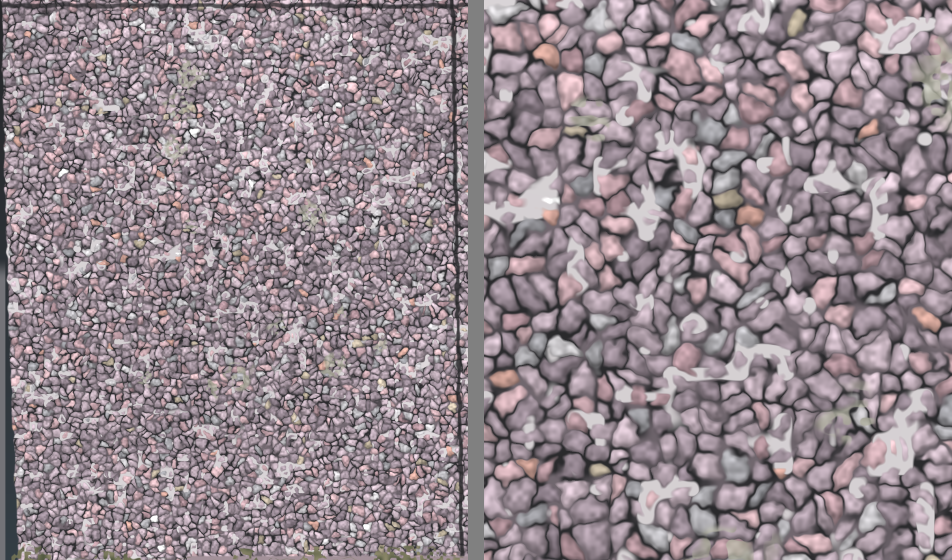
Left, the full canvas; right, a detail of the centre.
This texture is drawn by a WebGL 2 fragment shader. Its source:

```glsl
#version 300 es
precision highp float;
// Exposed-aggregate paving slab: packed mauve pebbles, pale mortar, lichen and dark joints.

uniform vec2 u_resolution;
out vec4 outColor;

const float STONES_PER_HEIGHT = 74.0;
const vec3 GAP_DEEP = vec3(0.17, 0.17, 0.18);
const vec3 GAP_SHALLOW = vec3(0.46, 0.42, 0.45);
const vec3 MORTAR = vec3(0.87, 0.85, 0.86);
const vec3 JOINT = vec3(0.15, 0.15, 0.16);

struct Stone { vec2 id; vec2 offset; float border; };

float hash(vec2 p, float seed) {
    vec3 q = fract(vec3(p.xyx + seed * 7.13) * vec3(0.1031, 0.1030, 0.0973));
    q += dot(q, q.yzx + 33.33);
    return fract((q.x + q.y) * q.z);
}

vec2 hash2(vec2 p, float seed) {
    return vec2(hash(p, seed), hash(p, seed + 5.0));
}

float noise(vec2 p, float seed) {
    vec2 i = floor(p), f = fract(p);
    f = f * f * (3.0 - 2.0 * f);
    float low = mix(hash(i, seed), hash(i + vec2(1, 0), seed), f.x);
    float high = mix(hash(i + vec2(0, 1), seed), hash(i + vec2(1, 1), seed), f.x);
    return mix(low, high, f.y);
}

vec2 cellPoint(vec2 cell) {
    return 0.08 + 0.84 * hash2(cell, 1.0);
}

// Voronoi cell with a softened border distance, giving rounded corners
Stone findStone(vec2 p) {
    vec2 cell = floor(p), f = fract(p), nearest = vec2(0), toNearest = vec2(0);
    float best = 9.0;
    for (int y = -1; y <= 1; y++)
    for (int x = -1; x <= 1; x++) {
        vec2 g = vec2(x, y);
        vec2 r = g + cellPoint(cell + g) - f;
        if (dot(r, r) < best) { best = dot(r, r); nearest = g; toNearest = r; }
    }
    float sum = 0.0;
    for (int y = -2; y <= 2; y++)
    for (int x = -2; x <= 2; x++) {
        if (x == 0 && y == 0) continue;
        vec2 g = nearest + vec2(x, y);
        vec2 r = g + cellPoint(cell + g) - f;
        sum += exp(-16.0 * dot(0.5 * (toNearest + r), normalize(r - toNearest)));
    }
    return Stone(cell + nearest, -toNearest, -log(sum) / 16.0);
}

vec3 stoneColor(vec2 id) {
    float kind = hash(id, 2.0), tone = hash(id, 3.0);
    vec3 c = mix(vec3(0.51, 0.46, 0.50), vec3(0.73, 0.66, 0.70), tone);
    if (kind > 0.72) c = mix(vec3(0.61, 0.50, 0.53), vec3(0.78, 0.66, 0.68), tone);
    if (kind > 0.88) c = mix(vec3(0.54, 0.54, 0.56), vec3(0.75, 0.74, 0.75), tone);
    if (kind > 0.97) c = mix(vec3(0.60, 0.56, 0.49), vec3(0.74, 0.69, 0.62), tone);
    if (kind > 0.985) c = vec3(0.74, 0.58, 0.54);
    if (kind > 0.998) c = vec3(0.93);
    return c;
}

// Ragged lichen colonies scattered over the middle of the slab
float lichenMask(vec2 p, float aspect) {
    float mask = 0.0;
    for (int i = 0; i < 12; i++) {
        vec2 key = vec2(i, 3 * i);
        vec2 center = mix(vec2(0.3 * aspect, 0.22), vec2(0.82 * aspect, 0.92), hash2(key, 11.0));
        float radius = mix(0.010, 0.030, hash(key, 12.0));
        float ragged = 0.022 * (noise(p * 75.0, 13.0) - 0.5);
        mask = max(mask, 1.0 - smoothstep(0.6, 1.1, (length(p - center) + ragged) / radius));
    }
    return mask * smoothstep(0.4, 0.58, noise(p * 190.0, 14.0));
}

vec3 pebbles(vec2 p, float aspect) {
    vec2 warp = vec2(noise(p * 60.0, 21.0), noise(p * 60.0, 22.0)) - 0.5;
    vec2 rough = vec2(noise(p * 230.0, 28.0), noise(p * 230.0, 29.0)) - 0.5;
    Stone s = findStone(p * STONES_PER_HEIGHT + 0.8 * warp + 0.22 * rough);
    // Small flecks of mortar, gathered in loose drifts
    float drift = noise(p * 13.0, 30.0);
    float fleck = smoothstep(0.72, 0.82, noise(p * 72.0, 23.0) + 0.24 * (drift - 0.5));
    float inset = 0.08 * hash(s.id, 4.0) - 0.035 + 0.12 * fleck;
    float cover = smoothstep(-0.02, 0.12, s.border - inset);
    // Light falls from above, so the lower flank of each stone is shaded
    float light = 0.93 + 0.32 * dot(s.offset, vec2(-0.4, 0.9));
    light += 0.26 * smoothstep(0.08, 0.32, s.border);
    light += 0.34 * (noise(p * 300.0, 24.0) - 0.5);
    vec3 gap = mix(GAP_DEEP, GAP_SHALLOW, smoothstep(0.3, 0.8, noise(p * 100.0, 25.0)));
    gap = mix(gap, MORTAR, fleck);
    vec3 c = mix(gap, stoneColor(s.id) * light, cover);
    vec3 lichen = mix(vec3(0.60, 0.60, 0.52), vec3(0.84, 0.84, 0.78), noise(p * 210.0, 26.0));
    c = mix(c, lichen, 0.75 * lichenMask(p, aspect));
    return c * (0.99 + 0.08 * (noise(p * 4.0, 27.0) - 0.5));
}

float band(float d, float halfWidth) {
    return 1.0 - smoothstep(halfWidth - 0.002, halfWidth + 0.002, abs(d));
}

vec3 paving(vec2 p, float aspect) {
    vec2 uv = vec2(p.x / aspect, p.y);
    float wobble = 0.006 * (noise(p * 80.0, 31.0) - 0.5);
    vec3 c = pebbles(p, aspect);
    // Joints along the right and top sides
    c = mix(c, JOINT, 0.85 * band(uv.x - mix(0.987, 0.967, uv.y) + wobble, 0.004));
    c = mix(c, JOINT, 0.75 * band(uv.y - 0.99 + wobble, 0.004));
    // Open left edge, widening downward, with a grey rail beside it
    float edge = 0.005 + 0.035 * pow(1.0 - uv.y, 1.6) + wobble;
    vec3 shade = mix(JOINT, vec3(0.20, 0.24, 0.27), 1.0 - uv.y);
    c = mix(c, shade, 1.0 - smoothstep(edge - 0.002, edge + 0.002, uv.x));
    float rail = (1.0 - smoothstep(0.010, 0.013, uv.x)) * (1.0 - smoothstep(0.5, 0.54, uv.y));
    c = mix(c, vec3(0.45, 0.45, 0.47), rail);
    // Kerb and moss tufts along the bottom
    c = mix(c, vec3(0.64, 0.57, 0.60), band(uv.y, 0.007) * step(0.4, uv.x));
    float tuft = 0.024 * smoothstep(0.6, 0.85, noise(vec2(p.x * 16.0, 3.0), 32.0));
    float moss = band(uv.y + 2.0 * wobble, tuft) * smoothstep(0.35, 0.6, noise(p * 170.0, 33.0));
    return mix(c, mix(vec3(0.30, 0.33, 0.24), vec3(0.56, 0.54, 0.42), noise(p * 90.0, 34.0)), moss);
}

void main() {
    float aspect = u_resolution.x / u_resolution.y;
    vec3 total = vec3(0);
    // Four samples per pixel smooth the small stones
    for (int i = 0; i < 4; i++) {
        vec2 jitter = 0.5 * vec2(i % 2, i / 2) - 0.25;
        total += paving((gl_FragCoord.xy + jitter) / u_resolution.y, aspect);
    }
    outColor = vec4(clamp(total * 0.25, 0.0, 1.0), 1.0);
}
```
